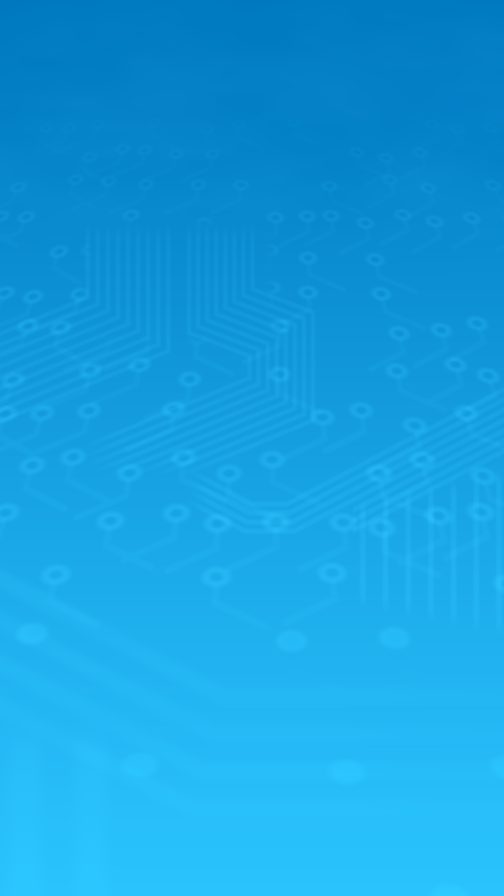
Reproduce this background procedurally as a WebGL 1 fragment shader.

```glsl
precision highp float;
uniform vec2 u_resolution;

#define TOP_COLOR vec3(0.0, 0.48, 0.76)
#define BOTTOM_COLOR vec3(0.165, 0.765, 0.995)
#define GLOW_COLOR vec3(0.10, 0.15, 0.12)
#define TRACE_GAIN 0.19
#define PAD_GAIN 0.32
#define PAD_CELL 0.065
#define PAD_RADIUS 0.27
#define HORIZON 0.6
#define BLOTCH_GAIN 0.016

// Normals of traces that rise or fall toward the right
const vec2 RISE = vec2(0.385, 0.923);
const vec2 STEEP_RISE = vec2(0.468, 0.884);
const vec2 FALL = vec2(-0.468, 0.884);

float hash(vec2 p) {
  return fract(sin(dot(p, vec2(127.1, 311.7))) * 43758.5453);
}

float noise(vec2 p) {
  vec2 i = floor(p), f = fract(p);
  f = f * f * (3.0 - 2.0 * f);
  return mix(mix(hash(i), hash(i + vec2(1, 0)), f.x),
             mix(hash(i + vec2(0, 1)), hash(i + vec2(1, 1)), f.x), f.y);
}

float band(float x, float from, float to, float soft) {
  return smoothstep(from - soft, from + soft, x)
       * (1.0 - smoothstep(to - soft, to + soft, x));
}

// Parallel lines at equal steps of the offset v
float lines(float v, float pitch, float count, float width) {
  float nearest = clamp(floor(v / pitch + 0.5), 0.0, count - 1.0);
  return 1.0 - smoothstep(0.2 * width, width, abs(v - nearest * pitch));
}

float segment(vec2 p, vec2 a, vec2 b) {
  vec2 d = b - a;
  return length(p - a - d * clamp(dot(p - a, d) / dot(d, d), 0.0, 1.0));
}

// Bundles of traces; max and min join straight runs into bends
float bundles(vec2 p) {
  float comb = max(p.x - 0.174, dot(p - vec2(0.174, 0.59), RISE));
  float sum = lines(comb, 0.02, 9.0, 0.007) * band(p.y, 0.46, 0.9, 0.02);

  float steps = min(p.x - 0.375, dot(p - vec2(0.375, 0.66), vec2(0.36, -0.933)));
  steps = max(max(steps, p.x - 0.495), dot(p - vec2(0.495, 0.75), RISE));
  sum += lines(steps, 0.018, 8.0, 0.007) * band(p.y, 0.46, 0.93, 0.02)
       * smoothstep(0.15, 0.25, p.x);

  float valley = max(p.y - 1.0, dot(p - vec2(0.57, 1.0), STEEP_RISE));
  valley = max(valley, dot(p - vec2(0.5, 1.0), FALL));
  float count = p.x > 0.7 ? 7.0 : 4.0;
  sum += lines(valley, 0.018, count, 0.008) * smoothstep(0.36, 0.42, p.x);

  float drops = lines(p.x - 0.72, 0.045, 7.0, 0.009);
  sum += drops * band(p.y, 1.16 - 0.22 * p.x, 1.05 + 0.2 * p.x, 0.02);

  // Broad, blurred traces close to the viewer
  float slope = max(p.y - 1.38, dot(p - vec2(0.44, 1.38), FALL));
  sum += 0.7 * lines(slope, 0.075, 4.0, 0.028) * (1.0 - 0.6 * smoothstep(0.6, 1.0, p.x));
  sum += 0.8 * lines(p.x - 0.05, 0.13, 2.0, 0.05) * smoothstep(1.42, 1.5, p.y);
  return sum;
}

// Scattered pads with short bent leads: x is pad, y is lead
vec2 pads(vec2 p) {
  float depth = p.y + HORIZON;
  vec2 board = vec2((p.x - 0.5) / depth, log(depth)) / PAD_CELL;
  vec2 cell = floor(board);
  vec2 sum = vec2(0.0);
  for (int j = -1; j <= 1; j++) {
    for (int i = -1; i <= 1; i++) {
      vec2 id = cell + vec2(i, j);
      vec2 shift = vec2(hash(id + 3.1), hash(id + 8.7));
      vec2 q = board - id - 0.3 - 0.4 * shift;
      float row = exp((id.y + 0.5) * PAD_CELL) - HORIZON;
      float near = smoothstep(1.1, 1.3, row);
      float present = step(hash(id), mix(0.6, 0.25, near));

      float r = length(q * vec2(1.0, 1.45));
      float disc = 1.0 - smoothstep(PAD_RADIUS - 0.1, PAD_RADIUS + 0.06, r);
      float hole = 1.0 - smoothstep(0.05, 0.17, r);
      sum.x += present * disc * (1.0 - 1.1 * hole * (1.0 - near));

      float side = hash(id + 5.3) < 0.6 ? -0.85 : 0.85;
      vec2 knee = vec2(0.0, 0.45);
      float lead = min(segment(q, vec2(0.0, 0.2), knee),
                       segment(q, knee, knee + vec2(side, 0.4)));
      sum.y += present * (1.0 - near) * (1.0 - smoothstep(0.02, 0.1, lead));
    }
  }
  return sum;
}

void main() {
  // One unit is the canvas width; y runs downward
  vec2 uv = gl_FragCoord.xy / u_resolution;
  vec2 p = vec2(uv.x, (1.0 - uv.y) * 16.0 / 9.0);

  // Base gradient
  float t = 1.0 - uv.y;
  vec3 color = mix(TOP_COLOR, BOTTOM_COLOR, mix(t, smoothstep(0.0, 1.0, t), 0.35));

  // Out-of-focus far end of the board
  float blotch = noise(p * vec2(6.0, 14.0)) + 0.5 * noise(p * vec2(18.0, 40.0)) - 0.75;
  color += BLOTCH_GAIN * blotch * (1.0 - smoothstep(0.3, 0.6, p.y));

  // Circuit, fading toward the top and the bottom
  float focus = smoothstep(0.12, 0.6, p.y) * (1.0 - 0.45 * smoothstep(1.1, 1.5, p.y));
  float clear = 1.0 - band(p.x, 0.17, 0.54, 0.02) * band(p.y, 0.44, 0.68, 0.02);
  vec2 pad = pads(p) * clear;
  float glow = TRACE_GAIN * (bundles(p) + 0.6 * min(pad.y, 1.0)) + PAD_GAIN * pad.x;
  gl_FragColor = vec4(color + GLOW_COLOR * glow * focus, 1.0);
}
```
